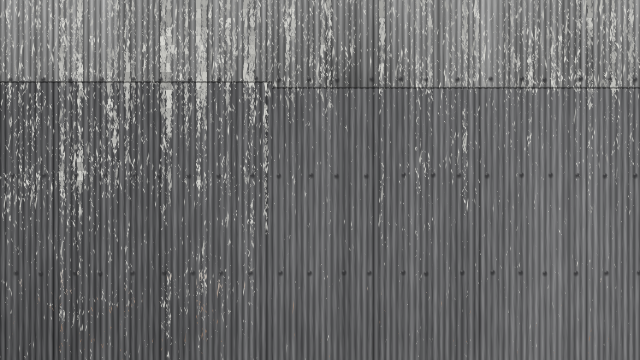
Reproduce this texture procedurally as a Shadertoy shader.

```glsl
// Weathered corrugated metal wall: vertical ridges, lapped sheets, bolt rows and peeling pale paint.
#define RIDGES 108.0         // corrugations across
#define RIDGES_PER_BOLT 5.0
#define RIDGES_PER_SHEET 18.0
#define SHEET_SHIFT 9.0      // ridges the sheet joints are shifted by
#define LAP_HEIGHT 0.757     // lower edge of the upper sheets
#define BOLT_RADIUS 0.0062
#define RIDGE_DEPTH 0.07
#define WEAR 1.0
#define STEEL vec3(0.378, 0.380, 0.386)
#define ZINC vec3(0.490, 0.492, 0.492)
#define PAINT vec3(0.81, 0.81, 0.79)
#define RUST vec3(0.58, 0.47, 0.40)

float hash(vec2 p) {
    return fract(sin(dot(p, vec2(127.1, 311.7))) * 43758.5);
}

float bump(float x, float center, float width) {
    float t = (x - center) / width;
    return exp(-t * t);
}

// Broad layered waves, about -1 to 1
float waves(vec2 p) {
    return 0.45 * sin(p.x * 9.0 + 2.0 * sin(p.y * 5.0))
         + 0.35 * sin(p.x * 23.0 - p.y * 7.0 + 1.7)
         + 0.20 * sin(p.x * 51.0 + p.y * 17.0);
}

// Cellular chips: signed distance to the nearest one, in cell units
float chipDistance(vec2 p, float cover) {
    vec2 cell = floor(p);
    float d = 1.0;
    for (int j = -1; j <= 1; j++)
    for (int i = -1; i <= 1; i++) {
        vec2 id = cell + vec2(i, j);
        vec2 center = id + 0.15 + 0.7 * vec2(hash(id), hash(id + 41.3));
        float excess = cover - hash(id + 87.7);
        if (excess > 0.0) d = min(d, length(p - center) - 0.75 * sqrt(excess));
    }
    return d;
}

float chips(vec2 uv, vec2 cells, float cover) {
    vec2 p = uv * cells;
    p += vec2(0.10, 0.25) * sin(vec2(p.y * 4.3, p.x * 5.1 + p.y * 1.7));
    float soft = 0.6 * cells.x / iResolution.x + 0.04;
    return smoothstep(soft, -soft, chipDistance(p, cover));
}

// Share of paint flaked, by place on the wall
float wearCover(vec2 uv, float lap, float upper) {
    float left = 1.0 - smoothstep(0.34, 0.46, uv.x);
    float drop = max(lap - uv.y, 0.0);
    float cloud = waves(uv);
    float top = 0.53 + 0.16 * cloud - 0.20 * bump(uv.x, 0.55, 0.07);
    float low = mix(0.22, 0.46, left) * exp(-drop * 3.0) * (1.0 + 0.6 * cloud) + 0.02;
    low += 0.25 * exp(-drop * 80.0);
    low += 0.22 * left * bump(uv.y, 0.505, 0.03);
    low += 0.28 * bump(uv.x, 0.035, 0.035) * smoothstep(0.3, 0.5, uv.y);
    low += 0.12 * left * bump(uv.y, 0.16, 0.1);
    return WEAR * mix(low, top, upper);
}

// Shade a row of bolts at the given height
vec3 boltRow(vec3 color, vec2 uv, float height, float aspect) {
    float count = RIDGES / RIDGES_PER_BOLT;
    float id = floor(uv.x * count);
    float jitter = 0.3 * (hash(vec2(id, height * 50.0)) - 0.5);
    vec2 center = vec2((id + 0.5 + jitter) / count, height + 0.012 * jitter);
    vec2 q = (uv - center) * vec2(aspect, 1.0);
    float px = 1.0 / iResolution.y;
    float shadow = length(q + vec2(0.0, 0.003)) - BOLT_RADIUS;
    float head = length(q) - BOLT_RADIUS * 0.8;
    float glint = length(q - vec2(-0.002, 0.003)) - BOLT_RADIUS * 0.35;
    color *= 1.0 - 0.3 * smoothstep(0.004, -0.004, shadow);
    color = mix(color, vec3(0.22, 0.22, 0.23), 0.75 * smoothstep(px, -px, head));
    return mix(color, vec3(0.52), 0.6 * smoothstep(px, -px, glint));
}

void mainImage(out vec4 fragColor, in vec2 fragCoord) {
    vec2 uv = fragCoord / iResolution.xy;
    float aspect = iResolution.x / iResolution.y;
    float px = 1.0 / iResolution.y;

    // Corrugation, with a separate tone for each ridge
    float ridge = uv.x * RIDGES;
    float id = floor(ridge);
    float profile = cos(6.2832 * (fract(ridge) - 0.5));
    float lap = LAP_HEIGHT + 0.016 * step(uv.x, 0.425) + 0.0008 * profile;
    float upper = smoothstep(lap - px, lap + px, uv.y);
    vec3 color = mix(STEEL, ZINC, upper);
    color += RIDGE_DEPTH * profile * (0.8 + 0.4 * hash(vec2(id, 5.0)) + 0.3 * upper);
    color += (0.07 + 0.05 * upper) * (hash(vec2(id, 3.0 + step(0.5, upper))) - 0.5);

    // Broad light and dark areas
    color += (0.02 + 0.03 * upper) * waves(uv * vec2(1.3, 0.7) + 2.0);
    color += upper * (0.35 * (uv.y - 0.87) - 0.09 * bump(uv.x, 0.55, 0.09));
    color += (1.0 - upper) * (0.07 * smoothstep(0.1, 0.9, uv.x) - 0.035);
    color -= 0.035 * (1.0 - smoothstep(0.0, 0.35, uv.y)) * (1.0 - 0.6 * uv.x);

    // Fine vertical grime and faint sheet joints
    color += 0.04 * (chips(uv + 5.0, vec2(230.0, 14.0), 0.6) - 0.4);
    float sheet = (ridge - SHEET_SHIFT) / RIDGES_PER_SHEET;
    float joint = abs(fract(sheet + 0.5) - 0.5) * RIDGES_PER_SHEET / RIDGES * aspect;
    color *= 1.0 - 0.16 * smoothstep(0.0035, 0.001, joint);

    // Flaked paint, in broken runs along single ridges
    float seed = hash(vec2(id, 9.0));
    float run = 0.85 + 0.35 * sin(uv.y * 19.0 + seed * 40.0) * sin(uv.y * 7.0 + id);
    float streak = (0.35 + 1.25 * seed * seed) * run * (0.95 + 0.2 * profile);
    float cover = wearCover(uv, lap, upper) * streak;
    cover += 0.5 * bump(uv.x, 0.4155, 0.003) * smoothstep(0.3, 0.42, uv.y) * (1.0 - upper);
    float flake = chips(uv, vec2(220.0, 62.0), cover * 1.1);
    flake = max(flake, chips(uv + 3.0, vec2(150.0, 24.0), cover * 0.8));
    flake = max(flake, 0.85 * chips(uv + 7.0, vec2(290.0, 120.0), cover * 1.2 - 0.03));
    float tone = hash(floor(uv * vec2(RIDGES, 40.0)));
    vec3 paint = PAINT * mix(0.78, 1.08, tone);
    paint = mix(paint, RUST, step(0.8, tone) * (1.0 - smoothstep(0.1, 0.3, uv.y)));
    color = mix(color, paint, flake * 0.92);

    // Lap edge with its shadow, then the bolts
    float below = lap - uv.y;
    color *= 1.0 - 0.38 * smoothstep(0.004, 0.001, abs(below - 0.001));
    color = boltRow(color, uv, LAP_HEIGHT + 0.024, aspect);
    color = boltRow(color, uv, 0.514, aspect);
    color = boltRow(color, uv, 0.243, aspect);
    fragColor = vec4(clamp(color, 0.0, 1.0), 1.0);
}
```
